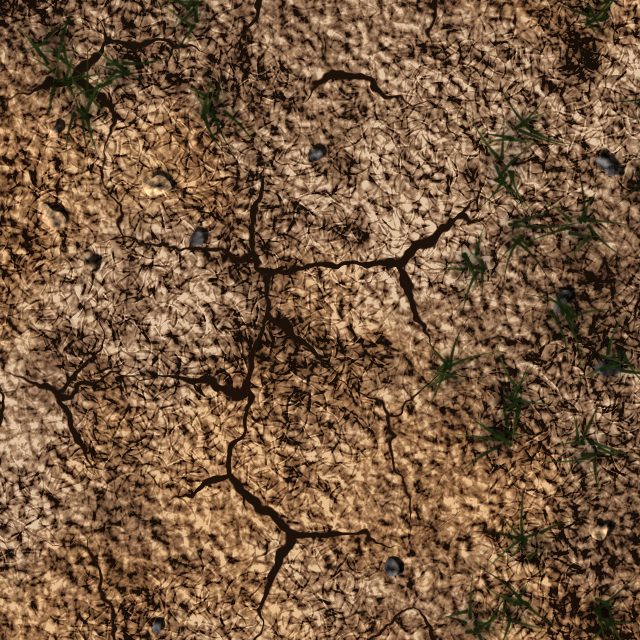
Write a Shadertoy shader that draws this texture.

```glsl
float hash(vec2 p) { return fract(sin(dot(p, vec2(127.1, 311.7))) * 43758.5453); }
vec2 hash2(vec2 p) { return vec2(hash(p), hash(p + 17.3)); }

float noise(vec2 p) {
    vec2 i = floor(p), f = fract(p);
    f = f * f * (3.0 - 2.0 * f);
    return mix(mix(hash(i), hash(i + vec2(1, 0)), f.x),
               mix(hash(i + vec2(0, 1)), hash(i + vec2(1, 1)), f.x), f.y);
}

float fbm(vec2 p) {
    float sum = 0.0, amp = 0.5;
    for (int i = 0; i < 5; i++) {
        sum += amp * noise(p);
        p = mat2(1.6, 1.2, -1.2, 1.6) * p + 5.7;
        amp *= 0.5;
    }
    return sum;
}

vec2 turn(vec2 p, float a) { return mat2(cos(a), -sin(a), sin(a), cos(a)) * p; }

// Soil colour from deep shadow to sunlit clay
vec3 soil(float t) {
    vec3 c = mix(vec3(0.09, 0.055, 0.03), vec3(0.32, 0.22, 0.15), clamp(t / 0.22, 0.0, 1.0));
    c = mix(c, vec3(0.48, 0.35, 0.25), clamp((t - 0.22) / 0.2, 0.0, 1.0));
    c = mix(c, vec3(0.70, 0.56, 0.43), clamp((t - 0.42) / 0.36, 0.0, 1.0));
    return mix(c, vec3(0.88, 0.77, 0.64), clamp((t - 0.78) / 0.24, 0.0, 1.0));
}

// Bent dry needles, each with a shadow along one side
void addNeedles(inout float tone, vec2 p, float amount, float px) {
    float ground = tone;
    for (int k = 0; k < 9; k++) {
        vec2 id = floor(p) + vec2(k % 3 - 1, k / 3 - 1);
        float r = hash(id + 3.1), a = 6.283 * hash(id + 8.4);
        vec2 q = turn(p - id - hash2(id), a);
        q.y += (r - 0.5) * 1.1 * q.x * q.x;
        float past = max(abs(q.x) - mix(0.25, 0.7, r), 0.0);
        float side = cos(a) > 0.0 ? 0.075 : -0.075;
        float body = 1.0 - smoothstep(0.035 - px, 0.035 + px, length(vec2(past, q.y)));
        float shade = 1.0 - smoothstep(0.01, 0.085 + px, length(vec2(past, q.y - side)));
        tone -= 0.33 * shade * amount;
        tone = mix(tone, ground + 0.65 * (hash(id + 5.5) - 0.42), body * amount);
    }
}

// Distance to the nearest border between clay plates
float plateEdge(vec2 p) {
    vec2 cell = floor(p), nearest = vec2(9.0);
    for (int k = 0; k < 9; k++) {
        vec2 id = cell + vec2(k % 3 - 1, k / 3 - 1);
        vec2 d = id + 0.1 + 0.8 * hash2(id) - p;
        if (dot(d, d) < dot(nearest, nearest)) nearest = d;
    }
    float edge = 9.0;
    for (int k = 0; k < 25; k++) {
        vec2 id = cell + vec2(k % 5 - 2, k / 5 - 2);
        vec2 d = id + 0.1 + 0.8 * hash2(id) - p, gap = d - nearest;
        if (dot(gap, gap) > 0.0001) edge = min(edge, dot(0.5 * (d + nearest), normalize(gap)));
    }
    return edge;
}

float grassZone(vec2 p) {
    return max(smoothstep(0.6, 0.85, p.x), 1.0 - smoothstep(0.15, 0.32, length(p - vec2(0.12, 0.97))));
}

// Scattered stones with cast shadows
void addStones(inout vec3 col, vec2 uv, float grain) {
    vec2 p = uv * 8.0;
    for (int k = 0; k < 9; k++) {
        vec2 id = floor(p) + vec2(k % 3 - 1, k / 3 - 1);
        if (hash(id + 2.7) > 0.17) continue;
        float r = hash(id + 6.2);
        vec2 offset = p - id - hash2(id + 1.9), squash = vec2(1.0, 1.4);
        vec2 d = turn(offset, r * 6.0), s = turn(offset - 0.06, r * 6.0);
        float size = mix(0.07, 0.15, r), rough = 0.14 * (noise(p * 9.0) - 0.5);
        col *= 1.0 - 0.8 * (1.0 - smoothstep(size * 0.8, size * 1.3, length(s * squash) + rough));
        vec3 stone = mix(vec3(0.33, 0.31, 0.31), vec3(0.72, 0.57, 0.42), step(0.5, hash(id + 4.4)));
        stone *= 0.9 + 2.0 * grain - 2.0 * dot(offset, vec2(1.0));
        col = mix(col, stone, 1.0 - smoothstep(size - 0.015, size + 0.015, length(d * squash) + rough));
    }
}

// Tufts of tapering blades fanned around a root
void addGrass(inout vec3 col, vec2 uv, float px) {
    vec2 p = uv * 9.0;
    for (int k = 0; k < 9; k++) {
        vec2 id = floor(p) + vec2(k % 3 - 1, k / 3 - 1);
        vec2 root = id + hash2(id + 7.7);
        if (hash(id + 9.1) > 0.7 * grassZone(root / 9.0)) continue;
        col *= 1.0 - 0.4 * (1.0 - smoothstep(0.0, 0.45, length(p - root)));
        for (int b = 0; b < 8; b++) {
            vec2 seed = id + float(b) * 1.37;
            float len = mix(0.25, 0.8, hash(seed)), bend = hash(seed + 2.2) - 0.5;
            vec2 q = turn(p - root - 0.35 * (hash2(seed + 4.0) - 0.5), 6.283 * hash(seed + 1.1));
            q.y += bend * q.x * q.x;
            float along = clamp(q.x / len, 0.0, 1.0);
            float d = length(vec2(q.x - along * len, q.y)) - 0.026 * (1.0 - along);
            vec3 green = mix(vec3(0.07, 0.11, 0.03), vec3(0.32, 0.42, 0.17), hash(seed + 3.3) * along);
            col = mix(col, green, 0.9 * (1.0 - smoothstep(-px, px, d)));
        }
    }
}

void mainImage(out vec4 fragColor, in vec2 fragCoord) {
    vec2 uv = fragCoord / iResolution.y;
    float px = 1.0 / iResolution.y;

    // Broad light and crumbly relief
    float patches = fbm(uv * 5.0 + 2.0) - 0.48;
    float grain = fbm(uv * 85.0 - 0.3) - fbm(uv * 85.0 + 0.3);
    float tone = 0.78 + 0.8 * patches - 0.26 * smoothstep(0.25, 0.7, length(uv - vec2(0.42, 0.53)));
    tone += 1.3 * grain + 0.3 * (noise(uv * 210.0) - 0.5) + 0.7 * (fbm(uv * 24.0 + 9.0) - 0.48);

    // Layers of needle litter
    float litter = mix(0.55, 1.0, smoothstep(0.35, 0.58, fbm(uv * 6.0 + 31.0)));
    for (int i = 0; i < 5; i++) {
        float scale = 36.0 + 5.0 * float(i);
        addNeedles(tone, turn(uv, float(i) * 1.3) * scale + float(i) * 19.0, litter, px * scale);
    }

    // Hollows and broken cracks
    float hollow = fbm(uv * 11.0 + 50.0) + 0.3 * grain;
    tone -= 0.5 * smoothstep(0.64, 0.74, hollow) * smoothstep(0.1, 0.8, uv.y);
    vec2 ragged = uv + 0.05 * vec2(noise(uv * 11.0), noise(uv * 11.0 + 40.0))
                     + 0.018 * vec2(noise(uv * 40.0), noise(uv * 40.0 + 40.0))
                     + 0.006 * vec2(noise(uv * 110.0), noise(uv * 110.0 + 40.0));
    float width = 0.05 * (noise(uv * 9.0 + 12.0) - 0.42) - 0.03 * smoothstep(0.65, 0.85, uv.x);
    float crack = 1.0 - smoothstep(width, width + 0.014, plateEdge(ragged * 4.3 + 3.0));
    tone = mix(tone, 0.02, crack);

    // Warm tint, then stones and grass
    vec3 col = soil(tone);
    float warm = smoothstep(0.45, 0.7, fbm(uv * 4.0 + 70.0) + 0.12 * (1.0 - uv.x - uv.y));
    col *= mix(vec3(1.0), vec3(1.03, 0.97, 0.86), warm);
    addStones(col, uv, grain);
    addGrass(col, uv, px * 9.0);
    fragColor = vec4(col, 1.0);
}
```
